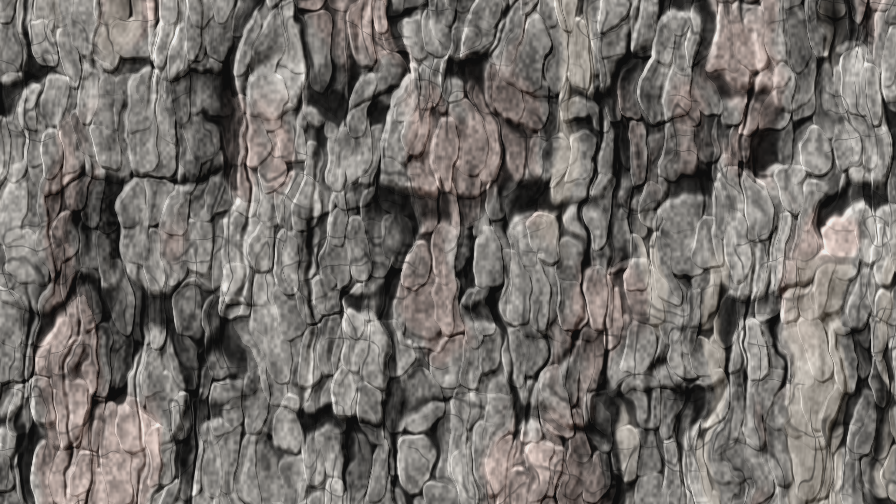
Give the GLSL for this texture, as a WebGL 1 fragment shader.

```glsl
precision highp float;
uniform vec2 u_resolution;

#define PLATE_SCALE vec2(9.5, 4.6)
#define FLAKE_SCALE vec2(23.0, 9.5)
#define GRAIN_SCALE vec2(34.0, 13.0)
#define WARP 0.09
#define LIGHT_DIR vec2(-0.55, 0.83)
#define RELIEF 1.5
#define SHADOW 0.45
#define BASE_TONE 0.505
#define GREY_TINT vec3(1.015, 0.995, 0.965)
#define INNER_TINT vec3(1.07, 0.97, 0.93)
#define PALE_WOOD vec3(0.69, 0.66, 0.62)

float hash(vec2 p) {
  vec3 q = fract(p.xyx * vec3(0.1031, 0.1030, 0.0973));
  q += dot(q, q.yzx + 33.33);
  return fract((q.x + q.y) * q.z);
}

float noise(vec2 p) {
  vec2 i = floor(p), f = fract(p);
  f = f * f * (3.0 - 2.0 * f);
  return mix(mix(hash(i), hash(i + vec2(1.0, 0.0)), f.x),
             mix(hash(i + vec2(0.0, 1.0)), hash(i + vec2(1.0, 1.0)), f.x), f.y);
}

float fbm(vec2 p) {
  float sum = 0.0, amp = 0.53;
  for (int i = 0; i < 4; i++) {
    sum += amp * noise(p);
    p = mat2(1.9, 0.3, -0.3, 1.9) * p + 11.7;
    amp *= 0.5;
  }
  return sum;
}

// Thin line along the middle level of a noise field
float crackLine(vec2 p, float width) {
  return 1.0 - smoothstep(0.0, width, abs(noise(p) - 0.5));
}

// Overlapping tilted scales: x = height, y = random id of the top one
vec2 scales(vec2 p) {
  vec2 cell = floor(p), top = vec2(0.0);
  for (int j = -1; j <= 1; j++) {
    for (int i = -1; i <= 1; i++) {
      vec2 c = cell + vec2(float(i), float(j));
      float id = hash(c), a = hash(c + 37.2), b = hash(c + 71.9);
      vec2 d = p - c - 0.5 - 0.6 * (vec2(a, b) - 0.5);
      d.x += d.y * (b - 0.5) * 0.5;
      vec2 s = abs(d) / (0.5 + 0.22 * vec2(b, a));
      float radius = pow(s.x * s.x * s.x + s.y * s.y * s.y, 0.3333);
      float mask = 1.0 - smoothstep(0.86, 1.03, radius);
      float h = (0.4 + 0.5 * id + dot(d, vec2(a - 0.5, -0.25))) * mask;
      if (h > top.x) top = vec2(h, id);
    }
  }
  return top;
}

vec2 warped(vec2 p) {
  vec2 s = p * vec2(10.0, 6.5);
  return p + WARP * (vec2(fbm(s), fbm(s + 47.3)) - 0.5);
}

// x = bark height, y = plate id, z = flake id
vec3 bark(vec2 p) {
  vec2 q = warped(p);
  vec2 plate = scales(q * PLATE_SCALE);
  vec2 flake = scales(q * FLAKE_SCALE + 5.3);
  float furrow = crackLine(q * vec2(9.0, 1.7) + 3.1, 0.07)
               * smoothstep(0.3, 0.6, noise(p * vec2(5.0, 3.0) + 8.0));
  float h = 0.55 * plate.x + 0.35 * flake.x - 0.28 * furrow
          + 0.45 * (fbm(q * GRAIN_SCALE) - 0.5);
  return vec3(h, plate.y, flake.y);
}

void main() {
  vec2 p = gl_FragCoord.xy / u_resolution.y + vec2(3.0, 7.0);
  vec2 q = warped(p);
  vec3 here = bark(p);

  // Relief light and cast shadow
  float slope = here.x - bark(p + LIGHT_DIR * 0.005).x;
  float cover = max(bark(p + LIGHT_DIR * 0.017).x - here.x, 0.0);
  float light = clamp(slope * RELIEF, -0.2, 0.2) - SHADOW * min(cover, 0.35);

  // Weathered surface: streaks, speckle and fine cracks
  float streak = fbm(q * vec2(48.0, 15.0) + 21.0) - 0.5;
  float speckle = noise(p * vec2(150.0, 115.0)) - 0.5;
  float blotch = fbm(p * vec2(8.0, 5.0) + 60.0) - 0.5;
  float cracks = max(crackLine(q * vec2(36.0, 7.0), 0.06),
                     0.7 * crackLine(q * vec2(15.0, 24.0) + 9.0, 0.05));
  cracks *= smoothstep(0.4, 0.65, noise(p * 14.0 + 2.0));

  float tone = BASE_TONE + 0.16 * (here.y - 0.5) + 0.11 * (here.z - 0.5)
             + 0.5 * streak + 0.21 * speckle + 0.3 * blotch;

  // Bare inner bark and pale wood strips
  float inner = smoothstep(0.54, 0.66, fbm(q * vec2(8.0, 3.5) + 40.0));
  float strip = smoothstep(0.62, 0.7, noise(q * vec2(17.0, 2.4) + 9.0))
              * smoothstep(0.5, 0.65, noise(p * vec2(4.0, 3.0) + 31.0));
  vec3 color = tone * mix(GREY_TINT, INNER_TINT, inner);
  color = mix(color, PALE_WOOD + 0.35 * streak + 0.1 * speckle, 0.75 * strip);

  // Shade the relief and darken the gaps
  float open = smoothstep(0.12, 0.5, here.x);
  color = (color + light) * mix(0.24, 1.0, open) * (1.0 - 0.4 * cracks);
  gl_FragColor = vec4(clamp(color, 0.05, 0.92), 1.0);
}
```
